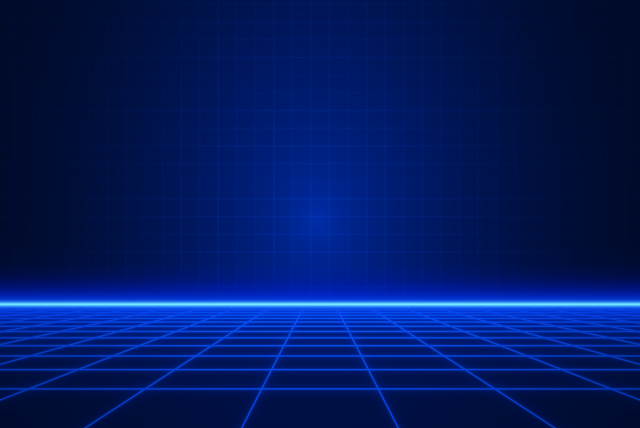
Write a Shadertoy shader that draws this background.

```glsl
#define HORIZON 0.289
#define VANISH_Y 0.357
#define COLUMN_GAP 1.025
#define ROW_GAP 0.768
#define ROW_PHASE 0.9
#define LINE_WIDTH 0.0022
#define WALL_CELL vec2(0.0433, 0.0413)
#define WALL_ANCHOR vec2(-0.021, 0.494)
#define GLOW_CENTER vec2(-0.006, 0.485)

const vec3 NAVY = vec3(0.0, 0.035, 0.14);
const vec3 ROYAL = vec3(0.0, 0.075, 0.31);
const vec3 ELECTRIC = vec3(0.0, 0.08, 0.85);
const vec3 AZURE = vec3(0.02, 0.30, 0.95);
const vec3 CYAN = vec3(0.35, 0.85, 1.0);

// Soft line profile that never gets thinner than a pixel
float stroke(float dist, float width) {
    float w = max(width, 0.75 / iResolution.y);
    return exp(-dist * dist / (w * w));
}

// Dark wall: wide and narrow glows with a faint square grid
vec3 wallColor(vec2 p) {
    vec2 q = p - GLOW_CENTER;
    float wide = exp(-dot(q * q, vec2(4.2, 1.9)));
    float core = exp(-length(q * vec2(1.0, 0.8)) / 0.11);
    vec3 color = NAVY + ROYAL * wide + vec3(0.0, 0.065, 0.21) * core;

    vec2 cell = (p - WALL_ANCHOR) / WALL_CELL;
    vec2 dist = abs(fract(cell + 0.5) - 0.5) * WALL_CELL;
    vec2 id = floor(cell + 0.5);
    vec2 strength = 0.65 + 0.2 * sin(id * 2.3) + 0.15 * sin(id * 5.1 + 1.0);
    float grid = stroke(dist.x, 0.0018) * strength.x
               + stroke(dist.y, 0.0018) * strength.y;
    return color + vec3(0.005, 0.045, 0.11) * grid * (0.12 + 0.55 * wide);
}

// Perspective floor: converging columns and receding rows
vec3 floorColor(vec2 p) {
    float depth = VANISH_Y - p.y;
    float nearness = clamp(1.0 - p.y / HORIZON, 0.0, 1.0);
    float side = exp(-p.x * p.x * 2.2);

    float u = p.x / (depth * COLUMN_GAP);
    float slope = u * COLUMN_GAP;
    float columnDist = abs(fract(u) - 0.5) * depth * COLUMN_GAP
                     * inversesqrt(1.0 + slope * slope);

    float v = 1.0 / (depth * ROW_GAP) - ROW_PHASE;
    float rowDist = abs(fract(v + 0.5) - 0.5) * ROW_GAP * depth * depth;
    float rowFade = smoothstep(0.04, 0.08, p.y);

    float lines = max(stroke(columnDist, LINE_WIDTH),
                      stroke(rowDist, LINE_WIDTH) * rowFade);
    float halo = exp(-columnDist / 0.009) + exp(-rowDist / 0.009) * rowFade;

    vec3 base = NAVY + vec3(0.0, 0.025, 0.12) * side
              + vec3(0.0, 0.09, 0.40) * exp(-nearness * 4.5);
    vec3 ink = mix(AZURE, vec3(0.05, 0.43, 1.0), exp(-nearness * 4.0) * side);
    base += vec3(0.0, 0.035, 0.17) * halo * (0.5 + 0.5 * side);
    return mix(base, ink, lines * (0.5 + 0.38 * side));
}

// Bright horizon: broad blue haze, azure halo and a cyan core
vec3 addHorizon(vec3 color, vec2 p) {
    float h = p.y - HORIZON;
    float above = max(h, 0.0);
    float below = max(-h, 0.0);
    float edge = exp(-p.x * p.x * 0.5);
    float haze = exp(-pow(above / 0.046, 1.5) - below / 0.017);
    float halo = exp(-above / 0.013 - below / 0.009);
    float core = exp(-pow(abs(h) / 0.0055, 1.6));
    color = mix(color, ELECTRIC, haze * 0.85);
    color = mix(color, vec3(0.02, 0.43, 1.0), halo * 0.9);
    return mix(color, CYAN + vec3(0.15, 0.1, 0.0) * edge, core * 0.95);
}

void mainImage(out vec4 fragColor, in vec2 fragCoord) {
    vec2 p = fragCoord / iResolution.y;
    p.x -= 0.5 * iResolution.x / iResolution.y;

    vec3 wall = wallColor(p);
    vec3 ground = floorColor(vec2(p.x, min(p.y, HORIZON)));
    float soft = 1.0 / iResolution.y;
    vec3 color = mix(ground, wall, smoothstep(-soft, soft, p.y - HORIZON));
    fragColor = vec4(clamp(addHorizon(color, p), 0.0, 1.0), 1.0);
}
```
